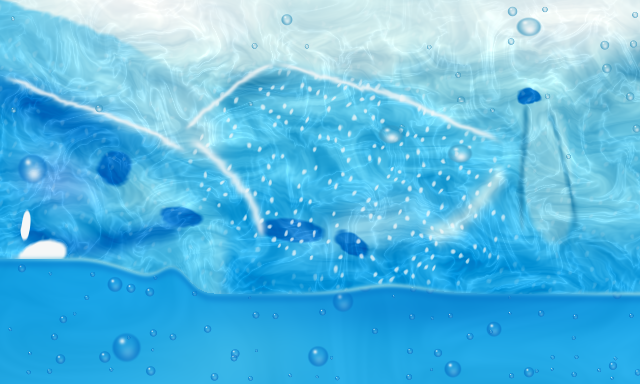
A WebGL 2 fragment shader for this texture:

```glsl
#version 300 es
precision highp float;
// Clear ice blocks above a blue waterline, with bubbles rising below.
// Soft ellipses and bent strokes lay out the ice, layered sines add
// refraction folds, and jittered cells scatter glints and bubbles.
#define ASPECT 1.67
#define WARP .011
#define FOLD_GAIN .17
#define GLINT_GAIN .6
#define WHITE vec3(.96, .97, .97)
#define PALE vec3(.8, .92, .93)
#define AQUA vec3(.53, .82, .89)
#define CYAN vec3(.27, .74, .91)
#define AZURE vec3(.08, .63, .89)
#define DEEP vec3(.02, .45, .78)
#define TEAL vec3(.2, .58, .74)
uniform vec2 u_resolution;
out vec4 fragColor;
vec3 col; // colour being layered
vec2 w;   // warped canvas position

vec2 hash2(vec2 p) {
  vec3 q = fract(p.xyx * vec3(.1031, .103, .0973));
  q += dot(q, q.yzx + 33.3);
  return fract((q.xx + q.yz) * q.zy);
}
float waves(vec2 p) {
  float sum = 0., amp = .5;
  for (int i = 0; i < 5; i++, amp *= .72) {
    p = mat2(.8, .6, -.6, .8) * p * 1.6 + 1.7;
    p += .8 * sin(p.yx + float(i));
    sum += amp * sin(p.x) * cos(p.y);
  }
  return sum;
}
void tint(vec3 c, float m) { col = mix(col, c, clamp(m, 0., 1.)); }
// Ellipse e = (centre, radii), turned by a.
float radius(vec4 e, float a) {
  float s = sin(a), k = cos(a);
  return length(mat2(k, -s, s, k) * (w - e.xy) / e.zw);
}
void haze(vec3 c, float m, vec4 e, float a) { tint(c, m * exp(-pow(radius(e, a), 2.))); }
float pebble(vec4 e, float a) { return 1. - smoothstep(.82, 1.1, radius(e, a)); }
// Tapered stroke between the ends e, bowed sideways.
void stroke(vec3 c, vec4 e, float bend, float width) {
  vec2 v = e.zw - e.xy, q = w - e.xy;
  float t = clamp(dot(q, v) / dot(v, v), 0., 1.), arc = 4. * t * (1. - t);
  float d = length(q - v * t - normalize(vec2(-v.y, v.x)) * bend * arc) / width;
  tint(c, .8 * exp(-d * d) * smoothstep(0., .4, arc));
}
// Round lens: shaded rim, lit belly and a small highlight.
void lens(vec2 d, vec3 rim, float lit) {
  float m = 1. - smoothstep(.85, 1.1, length(d));
  vec2 belly = d + vec2(-.1, .35), spot = d + vec2(.3, -.45);
  tint(rim, m * (.2 + .5 * smoothstep(.3, 1., length(d - vec2(0., .2)))));
  tint(WHITE, m * lit * exp(-4. * dot(belly, belly)));
  tint(WHITE, m * .8 * exp(-25. * dot(spot, spot)));
}
void scatter(vec2 p, float density, vec3 rim, float lit) {
  vec2 id = floor(p), g = hash2(id + 71.);
  float r = mix(.08, .24, g.x * g.x);
  if (g.y < density) lens((fract(p) - .26 - .48 * hash2(id)) / r, rim, lit);
}
void ice(vec2 p) {
  w = p + WARP * vec2(waves(p * 8.), waves(p * 8. + 5.));
  col = mix(AZURE, CYAN, smoothstep(.25, .55, w.y));
  tint(AQUA, smoothstep(.55, .78, w.y));
  tint(PALE, smoothstep(.75, .97, w.y));
  // Bright backdrop and rear block
  haze(WHITE, 1., vec4(.35, 1.02, .36, .13), -.25);
  haze(WHITE, .8, vec4(1.5, .97, .3, .12), 0.);
  tint(PALE, .8 * pebble(vec4(.83, .86, .24, .15), .3));
  // Sloping sheet on the left
  float top = 1. - .2 * w.x - .45 * w.x * w.x - w.y;
  float sheet = .85 * smoothstep(-.008, .008, top) * (1. - smoothstep(.54, .62, w.x));
  tint(mix(CYAN, PALE, .1 + 1.3 * w.x), sheet);
  tint(mix(AZURE, CYAN, 2. * w.x), sheet * smoothstep(-.01, .02, .79 - .4 * w.x - w.y));
  haze(DEEP, .9, vec4(.12, .71, .24, .06), -.4);
  // Central block
  float block = pebble(vec4(.92, .53, .46, .27), -.28);
  tint(mix(AZURE, CYAN, smoothstep(.35, .65, w.y)), .75 * block);
  haze(TEAL, .75, vec4(.68, .78, .09, .04), .35);
  haze(PALE, .65, vec4(.53, .65, .05, .06), .4);
  haze(PALE, .6, vec4(.96, .41, .16, .07), .2);
  stroke(PALE, vec4(1.1, .37, 1.32, .57), -.03, .03);
  // Right column and its neighbours
  haze(TEAL, .7, vec4(1.64, .8, .12, .06), .5);
  haze(AQUA, .7, vec4(1.56, .5, .18, .15), 0.);
  tint(mix(AQUA, PALE, .3), .7 * pebble(vec4(1.43, .55, .07, .2), .12));
  stroke(TEAL, vec4(1.37, .74, 1.36, .38), 0., .008);
  stroke(TEAL, vec4(1.42, .72, 1.51, .4), .01, .008);
  // Left pockets and dark refractions
  haze(vec3(.42, .66, .9), .8, vec4(.15, .53, .11, .07), -.2);
  haze(AQUA, .8, vec4(.37, .49, .1, .06), -.3);
  stroke(DEEP, vec4(.02, .4, .5, .43), -.05, .035);
  tint(DEEP, pebble(vec4(.3, .56, .05, .045), .5) + pebble(vec4(.47, .435, .06, .028), -.2)
    + pebble(vec4(.76, .4, .09, .033), -.1) + pebble(vec4(.92, .365, .05, .028), -.5)
    + pebble(vec4(1.375, .745, .03, .02), 0.));
  haze(AZURE, .7, vec4(1.4, .28, .4, .06), 0.);
  // Refraction folds and clustered glints
  float fold = waves(vec2(w.x * 10. + w.y * 4., w.y * 17.));
  float ridge = pow(1. - min(abs(waves(w * 13.)), 1.), 6.), calm = 1. - .65 * smoothstep(.8, 1., p.y);
  col += FOLD_GAIN * calm * (vec3(1., .75, .5) * fold + .6 * ridge - .18);
  vec2 q = mat2(.9, .4, -.4, .9) * w * vec2(44., 30.), h = hash2(floor(q));
  float glint = 1. - smoothstep(.08, .3, length(fract(q) - .3 - .4 * h));
  tint(WHITE, GLINT_GAIN * glint * step(.6, h.x) * (.25 + block));
  // Bright edges, glare and clinging drops
  stroke(WHITE, vec4(.48, .65, .72, .83), .02, .007);
  stroke(WHITE, vec4(.7, .83, 1.32, .63), .02, .007);
  stroke(WHITE, vec4(.49, .64, .69, .37), .04, .012);
  stroke(WHITE, vec4(0., .8, .5, .6), .01, .007);
  tint(WHITE, pebble(vec4(.11, .335, .07, .038), .3) + pebble(vec4(.063, .41, .012, .04), -.1));
  scatter(p * 13., .3 * smoothstep(.5, .9, p.y), TEAL, .6);
  for (float i = 0.; i < 3.; i++) // rising row of drops
    lens((p - vec2(1.02 + .18 * i, .65 - .24 * i + .19 * i * i)) / vec2(.032, .024), TEAL, .9);
  lens((p - vec2(.085, .56)) / .038, DEEP, .8);
}
void water(vec2 p) {
  w = p;
  col = mix(CYAN, AZURE, .7 + .3 * smoothstep(0., .25, p.y)) + .035 * waves(p * 5.);
  haze(CYAN, .6, vec4(.6, .06, .25, .15), .3);
  haze(DEEP, .4, vec4(1.15, .2, .45, .06), 0.);
  for (float s = 9.; s < 20.; s += 10.) scatter(p * s, .35, DEEP, .2);
  lens((p - vec2(.33, .095)) / .037, DEEP, .2);
  lens((p - vec2(.895, .215)) / .027, DEEP, .2);
}
void main() {
  vec2 p = gl_FragCoord.xy / u_resolution * vec2(ASPECT, 1.);
  float crest = (p.x - .455) / .05, swell = (p.x - 1.02) / .12;
  float depth = .325 - .09 * smoothstep(.2, .56, p.x) - p.y
    + .05 * exp(-crest * crest) + .022 * exp(-swell * swell);
  if (depth < 0.) ice(p); else water(p);
  // Waterline: pale meniscus over a thin shadow
  float rim = depth / .006, shade = depth / .012 - 1.;
  tint(DEEP, .4 * exp(-shade * shade));
  tint(AQUA, (.45 + .3 * sin(p.x * 9. - 1.)) * exp(-rim * rim));
  fragColor = vec4(clamp(col, 0., 1.), 1.);
}
```
